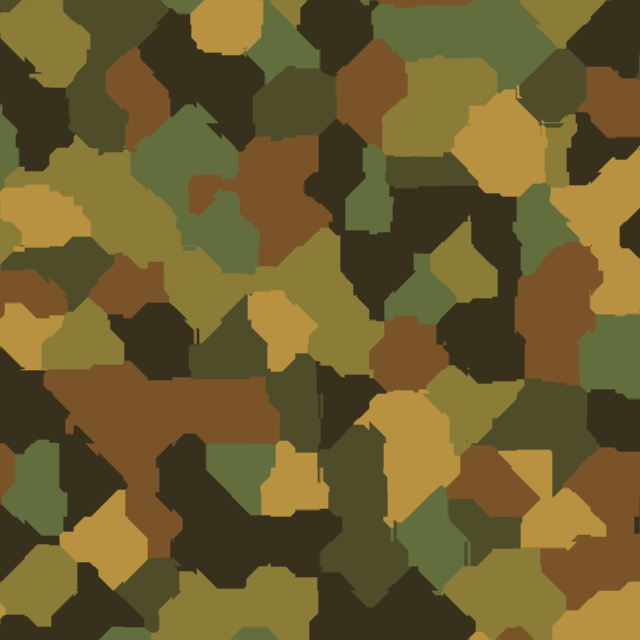
A Shadertoy shader for this pattern:

```glsl
// Woodland camouflage: patches with straight and 45 degree edges.
// Weighted Manhattan-distance Voronoi cells take one of six colours, so that
// equal neighbours merge; small block shifts notch the outlines.

const float CELLS = 10.0;        // sites across the canvas
const float JITTER = 0.95;       // scatter of sites within their grid cell
const float SIZE_SPREAD = 0.30;  // difference in reach between sites
const float COLOUR_CHAOS = 0.65; // randomness added to the even colour spread
const float NOTCH_BLOCKS = 26.0; // notch blocks across the canvas
const float NOTCH_DEPTH = 0.007; // largest shift of a block
const float NOTCH_SHARE = 0.55;  // share of blocks that shift
const float EDGE_WIDTH = 0.0026; // softness of the outlines
const int TAPS = 3;              // edge filter samples per axis

const vec3 BROWN = vec3(0.480, 0.325, 0.160);
const vec3 OLIVE = vec3(0.545, 0.490, 0.220);
const vec3 GREEN = vec3(0.390, 0.430, 0.243);
const vec3 MOSS  = vec3(0.310, 0.300, 0.165);
const vec3 BLACK = vec3(0.212, 0.188, 0.115);
const vec3 TAN   = vec3(0.720, 0.570, 0.255);

// Three random values in 0..1 for a grid cell
vec3 hash3(vec2 cell) {
    vec3 p = fract(vec3(cell.xyx) * vec3(0.1031, 0.1030, 0.0973));
    p += dot(p, p.yxz + 33.33);
    return fract((p.xxy + p.yzz) * p.zyx);
}

// Maps 0..1 to a colour according to its share of the area
vec3 palette(float t) {
    if (t < 0.165) return BLACK;
    if (t < 0.365) return OLIVE;
    if (t < 0.590) return BROWN;
    if (t < 0.740) return GREEN;
    if (t < 0.865) return TAN;
    return MOSS;
}

// Evenly spread lattice value, loosened by a hash
float siteTone(vec2 cell) {
    float even = dot(cell, vec2(0.7549, 0.5698));
    return fract(even + COLOUR_CHAOS * hash3(cell + 71.0).x);
}

// Shifts some square blocks to cut small steps into the edges
vec2 notch(vec2 uv) {
    vec3 h = hash3(floor(uv * NOTCH_BLOCKS) + 213.0);
    return uv + (2.0 * h.xy - 1.0) * NOTCH_DEPTH * step(h.z, NOTCH_SHARE);
}

// Colour of the nearest site in the Manhattan metric
vec3 camouflage(vec2 uv) {
    vec2 p = notch(uv) * CELLS;
    vec2 base = floor(p);
    vec2 nearestCell = base;
    float nearest = 1e3;
    for (int y = -2; y <= 2; y++) {
        for (int x = -2; x <= 2; x++) {
            vec2 cell = base + vec2(x, y);
            vec3 h = hash3(cell + 17.0);
            vec2 d = abs(cell + 0.5 + JITTER * (h.xy - 0.5) - p);
            float reach = d.x + d.y - SIZE_SPREAD * h.z;
            if (reach < nearest) {
                nearest = reach;
                nearestCell = cell;
            }
        }
    }
    return palette(siteTone(nearestCell));
}

void mainImage(out vec4 fragColor, in vec2 fragCoord) {
    float canvas = min(iResolution.x, iResolution.y);
    vec2 uv = fragCoord / canvas;
    float width = max(EDGE_WIDTH, 1.0 / canvas);

    // Box filter for smooth edges
    vec3 sum = vec3(0.0);
    for (int j = 0; j < TAPS; j++) {
        for (int i = 0; i < TAPS; i++) {
            vec2 offset = (vec2(i, j) + 0.5) / float(TAPS) - 0.5;
            sum += camouflage(uv + offset * width);
        }
    }
    fragColor = vec4(sum / float(TAPS * TAPS), 1.0);
}
```
